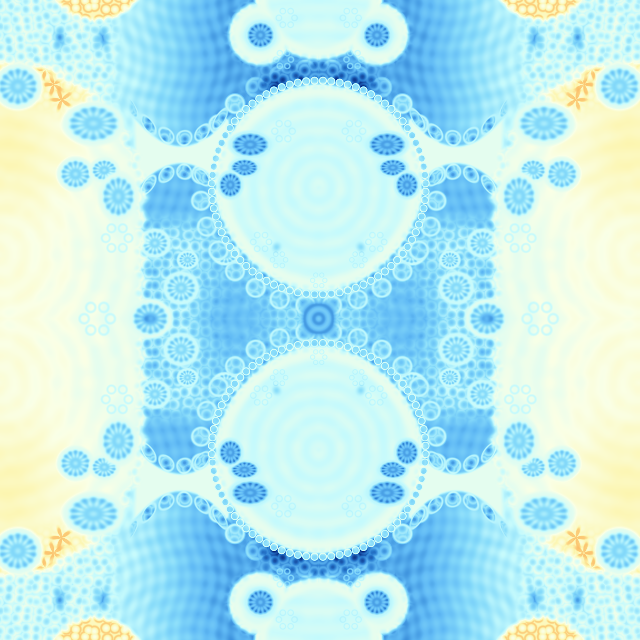
A WebGL 2 fragment shader for this pattern:

```glsl
#version 300 es
precision highp float;
// Mirrored lace ornament: pale discs between cream side fields on blue.
// Soft shapes, bead rings and cell noise build one tone, coloured by a ramp.
uniform vec2 u_resolution;
out vec4 fragColor;

const float TAU = 6.28318;
const vec2 CENTER = vec2(.498, .502);

// Pods: centre.xy, radii.zw, from the mirror centre
const vec4 PALE_PODS[6] = vec4[](
  vec4(.352, .305, .047, .033), vec4(.38, .226, .028, .026), vec4(.335, .232, .023, .019),
  vec4(.313, .191, .03, .037), vec4(.47, .363, .037, .035), vec4(.263, 0, .033, .03));
const vec4 DEEP_PODS[4] = vec4[](
  vec4(.107, .272, .033, .021), vec4(.116, .236, .024, .015),
  vec4(.138, .209, .02, .022), vec4(.091, .443, .024, .023));
const vec4 CELL_PODS[4] = vec4[](
  vec4(.215, .048, .027, .025), vec4(.256, .118, .024, .022),
  vec4(.205, .092, .016, .014), vec4(.145, .1, .021, .016));
// Florets: centre.xy, radius
const vec3 FLORETS[8] = vec3[](
  vec3(.09, .12, .018), vec3(.062, .092, .015), vec3(0, .06, .014), vec3(.055, .293, .02),
  vec3(.315, .126, .026), vec3(.346, 0, .03), vec3(.055, .405, .017), vec3(.05, .47, .018));

vec2 hash2(vec2 p) {
  return fract(sin(vec2(dot(p, vec2(127.1, 311.7)), dot(p, vec2(269.5, 183.3)))) * 4375.8);
}
float noise(vec2 p) {
  vec2 i = floor(p), f = fract(p);
  f = f * f * (3. - 2. * f);
  return mix(mix(hash2(i).x, hash2(i + vec2(1, 0)).x, f.x),
             mix(hash2(i + vec2(0, 1)).x, hash2(i + 1.).x, f.x), f.y);
}
// Distance to the nearest jittered cell centre
float cells(vec2 p) {
  float d = 2.;
  for (int k = 0; k < 9; k++) {
    vec2 g = floor(p) + vec2(k % 3 - 1, k / 3 - 1);
    d = min(d, length(g + .2 + .6 * hash2(g) - p));
  }
  return d;
}
float inside(float d, float soft) { return 1. - smoothstep(-soft, soft, d); }
float band(float d, float width) { return 1. - smoothstep(0., width, abs(d)); }
float glow(vec2 p, vec2 c, vec2 r) { vec2 d = (p - c) / r; return exp(-dot(d, d)); }

// Normalised distance to the nearest of n beads on a circle
float beads(vec2 d, float r, float n, float size) {
  float a = (fract(atan(d.x, -d.y) * n / TAU) - .5) * TAU / n;
  return length(length(d) * vec2(sin(a), cos(a)) - vec2(0, r)) / size;
}
float shell(float tone, float l, float fill, float rim) {
  tone = mix(tone, rim, inside(l - 1.05, .12));
  return mix(tone, fill, inside(l - .8, .12));
}
// Spoked oval with a bright rim
float pod(float tone, vec2 p, vec4 shape, float fill, float rim) {
  vec2 d = (p - shape.xy) / shape.zw;
  float l = length(d), a = atan(d.y, d.x + 1e-5);
  float spokes = .55 * cos(a * 14.) * smoothstep(.25, .7, l) + .3 * cos(l * 14.);
  return shell(tone, l, fill + spokes, rim);
}
float floret(vec2 p, vec3 f) {
  return band(beads(p - f.xy, f.z * .68, 6., f.z * .3) - .8, .4);
}
float star(vec2 d) {
  return inside(length(d) - .5 - .4 * cos(5. * atan(d.y, d.x + 1e-5)), .25);
}
vec3 palette(float t) {
  vec3 ramp[8] = vec3[](vec3(.02, .14, .48), vec3(.16, .48, .81), vec3(.38, .73, .96),
    vec3(.53, .86, .98), vec3(.77, .98, .99), vec3(.98, 1, .9), vec3(.99, .96, .68), vec3(.98, .66, .3));
  t = clamp(t, 0., 6.99);
  int i = int(t);
  return mix(ramp[i], ramp[i + 1], fract(t));
}

void main() {
  vec2 q = abs(gl_FragCoord.xy / u_resolution - CENTER), d = q - vec2(0, .205);
  float grain = noise(q * 60.), lace = cells(q * 65.);
  float web = band(lace - .5, .25) - .8 * inside(lace - .2, .15);

  // Rippled blue panels and cyan corner
  float upper = smoothstep(.26, .29, q.y);
  float tone = mix(2.15, mix(1.75, 3.7, smoothstep(.13, .31, q.x)), upper) + .3 * (grain - .5);
  tone += .15 * (sin(q.x * 330. + 3. * sin(q.y * 35.)) + sin(length(q - vec2(.2, .6)) * 260.));
  tone += upper * smoothstep(.3, .34, q.x) * (.5 * web + .2);

  // Cellular middle around a calm blue eye
  float middle = inside(q.y - .15, .025) * (1. - glow(q, vec2(.13, 0), vec2(.055, .08)));
  tone += middle * (.75 * web + .5 + .5 * band(q.x - .21, .06));
  for (int i = 0; i < 4; i++) tone = pod(tone, q, CELL_PODS[i], 3.3, 4.1);
  tone = shell(tone, beads(d, .185, 28., .015), 2.8 + .6 * web, 3.9);

  // White bridge edged with scallops
  float span = q.x - .215, edge = abs(q.y - .256) - .014 - 8. * span * span;
  float reach = inside(abs(span) - .075, .008);
  float scallop = length(vec2(fract(q.x / .028) - .5, (edge - .012) / .028)) * 2.3;
  tone = mix(tone, shell(tone, scallop, 2.3 + web, 3.8), reach);
  tone = mix(tone, 4.6, reach * inside(edge, .004));

  // Dark bow between the discs
  float bow = inside(length((q - vec2(0, .358)) / vec2(.125, .052)) - .85, .25);
  tone = mix(tone, 1.15 + .6 * web, bow);
  tone -= 1.5 * glow(q, vec2(.065, .358), vec2(.014, .017)) + 1.2 * glow(q, vec2(.029, .358), vec2(.007, .018));

  // Large pointed disc and lobed rim disc
  float heart = length(d * vec2(1. + .9 * max(-d.y - .03, 0.), 1)) - .162;
  float pale = min(heart, min(length(q - vec2(.091, .445)) - .049, length(q - vec2(0, .505)) - .1));
  tone = shell(tone, beads(d, .167, 80., .006), 3., 4.4);
  tone = mix(tone, 4.2 + .12 * sin(length(d) * 230.) + .2 * (grain - .5), inside(pale, .004));
  tone = mix(tone, 4.75, .8 * band(pale + .012, .014)) + .4 * web * band(pale, .012);

  // Cream field, golden crescent, orange stars
  float field = length(max(vec2(.502 - q.x, q.y - .18), 0.)) - .225 + .004 * sin(q.y * 190.);
  float cream = 4.7 + .4 * smoothstep(.29, .48, q.x) + .7 * glow(q, vec2(.49, .27), vec2(.1));
  cream += .1 * sin(length(q - vec2(.5, .1)) * 190.) + .2 * (grain - .5);
  cream = mix(cream, 5.7 + .5 * web, .85 * inside(-field - .055, .03) * smoothstep(.27, .37, q.y));
  for (float i = 0.; i < 3.; i++)
    cream = mix(cream, 6.8, .8 * star((q - vec2(.402 + .012 * i, .342 + .024 * i)) / .02));
  tone = mix(tone, cream, inside(field, .005));
  tone = mix(tone, 4.4 + .5 * web, .75 * band(field, .012));
  tone = mix(tone, 5.7 + .8 * web, inside(length(q - vec2(.347, .545)) - .078, .006));

  // Pods, florets, dark accents
  for (int i = 0; i < 6; i++) tone = pod(tone, q, PALE_PODS[i], 3.2, 4.5);
  for (int i = 0; i < 4; i++) tone = pod(tone, q, DEEP_PODS[i], 1.9, 3.9);
  for (int i = 0; i < 8; i++) tone = mix(tone, 3.6, .6 * floret(q, FLORETS[i]));
  tone -= 2. * glow(vec2(abs(q.x - .371), q.y), vec2(.033, .438), vec2(.009, .017));
  tone -= 1.6 * glow(q, vec2(.265, 0), vec2(.014, .008)) + 1.3 * glow(q, vec2(.066, .112), vec2(.007));

  // Blue knot at the centre
  tone = mix(tone, 2. + .5 * cos(length(q) * 420.), inside(max(q.x, q.y) - .027, .006));
  fragColor = vec4(palette(tone), 1);
}
```
